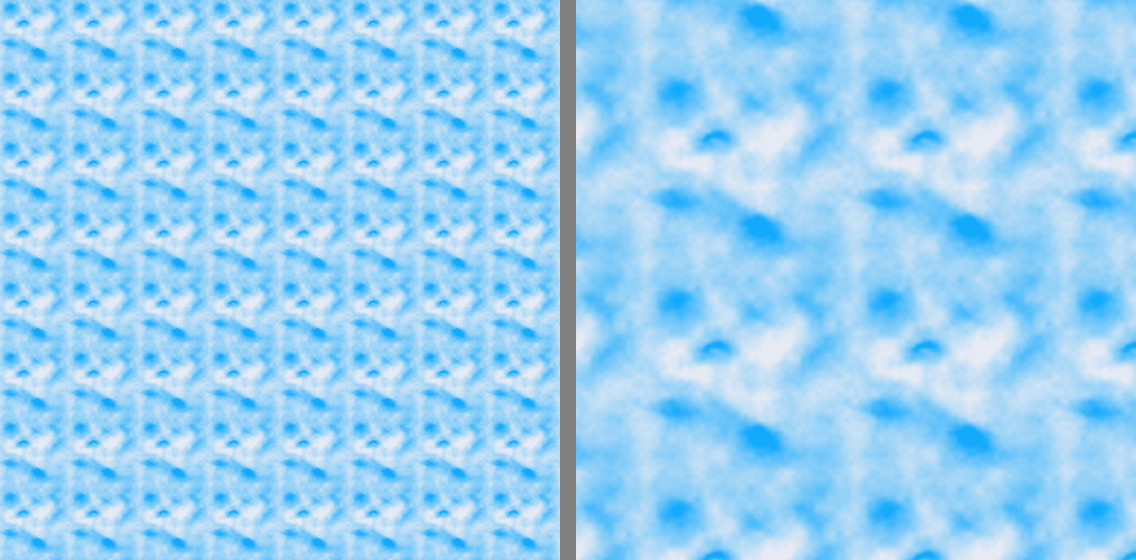
Left: the whole. Right: its middle third, enlarged.
Reproduce this texture procedurally as a WebGL 2 fragment shader.

```glsl
#version 300 es
precision highp float;
// Draws a repeating sky of soft white clouds with ragged bright blue gaps.

uniform vec2 u_resolution;
out vec4 fragColor;

const float REPEATS = 8.0;                       // tiles across and down
const vec3 SKY_BLUE = vec3(0.08, 0.665, 0.99);
const vec3 CLOUD_WHITE = vec3(0.90, 0.918, 0.955);
const float HAZE = 0.71;                         // tone between the patches
const float MOTTLE = 0.85;                       // strength of the cloud texture
const float RAGGED = 0.13;                       // displacement of patch edges
const float BASE_CELLS = 6.0;                    // coarsest noise cells per tile
const int OCTAVES = 4;

// Patches in one tile: centre and radii, then tilt and tone shift
// (negative shifts open blue gaps, positive ones build up cloud).
const int PATCHES = 11;
const vec4 PATCH_SHAPE[PATCHES] = vec4[PATCHES](
    vec4(0.15, 0.88, 0.10, 0.09), vec4(0.33, 0.65, 0.07, 0.045),
    vec4(0.53, 0.24, 0.15, 0.07), vec4(0.12, 0.40, 0.14, 0.05),
    vec4(0.50, 0.82, 0.08, 0.08), vec4(0.75, 0.88, 0.07, 0.08),
    vec4(0.80, 0.62, 0.22, 0.05), vec4(0.54, 0.46, 0.11, 0.12),
    vec4(0.22, 0.54, 0.10, 0.05), vec4(0.68, 0.74, 0.16, 0.05),
    vec4(0.90, 0.80, 0.07, 0.08));
const vec2 PATCH_STYLE[PATCHES] = vec2[PATCHES](
    vec2(0.0, -0.55), vec2(0.0, -0.70), vec2(-0.45, -0.85), vec2(-0.15, -0.58),
    vec2(0.0, -0.38), vec2(0.4, -0.45), vec2(0.75, -0.34), vec2(0.3, 0.34),
    vec2(0.0, 0.34), vec2(0.75, 0.22), vec2(0.0, 0.20));

float hash(vec2 cell, float seed) {
    vec3 q = fract(vec3(cell, seed).xyx * vec3(0.1031, 0.1030, 0.0973) + seed * 0.137);
    q += dot(q, q.yzx + 33.33);
    return fract((q.x + q.y) * q.z);
}

// Value noise that wraps after a whole number of cells.
float wrappedNoise(vec2 p, float cells, float seed) {
    vec2 i = floor(p * cells);
    vec2 f = fract(p * cells);
    f = f * f * (3.0 - 2.0 * f);
    vec2 a = mod(i, cells);
    vec2 b = mod(i + 1.0, cells);
    return mix(mix(hash(a, seed), hash(vec2(b.x, a.y), seed), f.x),
               mix(hash(vec2(a.x, b.y), seed), hash(b, seed), f.x), f.y);
}

// Layered noise centred on zero.
float cloudNoise(vec2 p, float seed) {
    float sum = 0.0, weight = 0.53, cells = BASE_CELLS;
    for (int k = 0; k < OCTAVES; k++) {
        sum += weight * (wrappedNoise(p, cells, seed + float(k)) - 0.5);
        weight *= 0.55;
        cells *= 2.0;
    }
    return sum;
}

// Soft tilted ellipse, wrapped at the tile borders.
float softPatch(vec2 p, vec4 shape, float tilt) {
    vec2 d = p - shape.xy;
    d -= round(d);
    float c = cos(tilt), s = sin(tilt);
    d = vec2(c * d.x + s * d.y, c * d.y - s * d.x) / shape.zw;
    return exp(-dot(d, d));
}

void main() {
    vec2 tile = fract(gl_FragCoord.xy / u_resolution * REPEATS);

    // Ragged outlines
    vec2 warp = vec2(cloudNoise(tile, 11.0), cloudNoise(tile, 23.0));
    vec2 p = tile + RAGGED * warp;

    // Cloud tone: mottled haze plus the gaps and thick clouds
    float tone = HAZE + MOTTLE * cloudNoise(tile, 37.0);
    for (int k = 0; k < PATCHES; k++) {
        tone += PATCH_STYLE[k].y * softPatch(p, PATCH_SHAPE[k], PATCH_STYLE[k].x);
    }

    fragColor = vec4(mix(SKY_BLUE, CLOUD_WHITE, clamp(tone, 0.0, 1.0)), 1.0);
}
```
